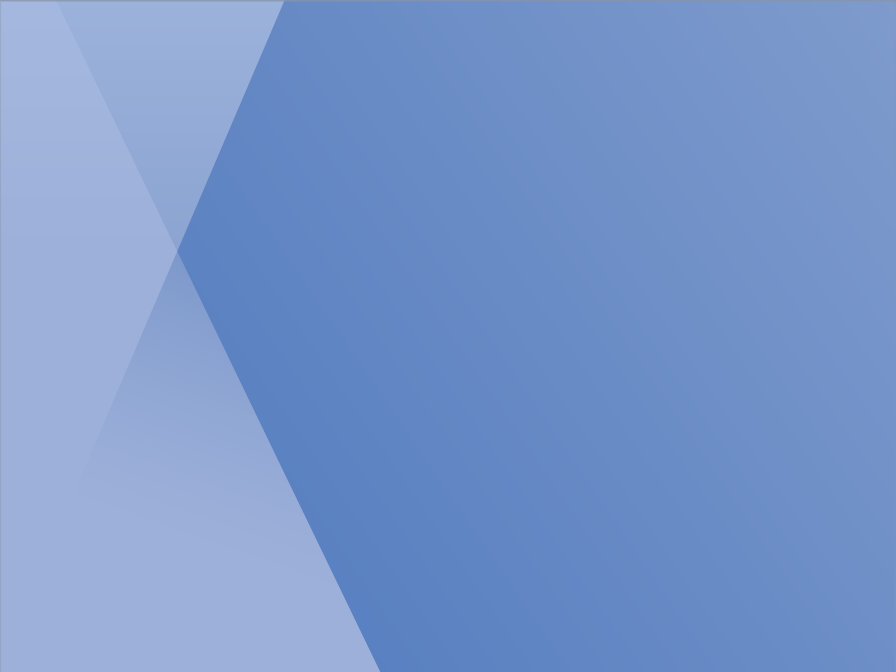
Give the GLSL for this background, as a WebGL 1 fragment shader.

```glsl
precision mediump float;
// Blue diagonal gradient with two pale translucent panels crossing at the left.

uniform vec2 u_resolution;

#define ASPECT 1.33333
#define FALLING_EDGE vec2(0.0833, 0.4826)   // x at the top, x change per unit down
#define RISING_EDGE vec2(0.4236, -0.4275)
#define FADE_RANGE vec2(0.27, 0.71)         // start and end of the lower wedge fade
#define FADE_TILT 0.35
#define FRAME_WIDTH 0.0022
#define DEEP_BLUE vec3(0.350, 0.503, 0.755)
#define SOFT_BLUE vec3(0.520, 0.623, 0.808)
#define PALE_BLUE vec3(0.615, 0.690, 0.853)
#define PALE_TOP vec3(0.642, 0.718, 0.870)
#define WEDGE_BLUE vec3(0.480, 0.592, 0.790)
#define FRAME_GREY vec3(0.530, 0.580, 0.660)

// Coverage of the half plane left of a slanted edge, smoothed over one pixel.
float leftOf(vec2 p, vec2 edge, float pixel) {
  float dist = (p.x - edge.x - edge.y * p.y) / length(vec2(1.0, edge.y));
  return 1.0 - smoothstep(-0.6 * pixel, 0.6 * pixel, dist);
}

void main() {
  // Canvas heights from the top left corner, y pointing down.
  vec2 uv = gl_FragCoord.xy / u_resolution;
  vec2 p = vec2(uv.x * ASPECT, 1.0 - uv.y);
  float pixel = 1.0 / u_resolution.y;

  float inFalling = leftOf(p, FALLING_EDGE, pixel);
  float inRising = leftOf(p, RISING_EDGE, pixel);

  // Diagonal background, lightest at the top right.
  float slope = 0.6 * (p.x - 0.566) + 0.41 * uv.y;
  vec3 background = mix(DEEP_BLUE, SOFT_BLUE, clamp(slope, -0.05, 1.0));

  // Shared pale panel, a little brighter towards the top.
  vec3 pale = mix(PALE_TOP, PALE_BLUE, smoothstep(0.0, 0.42, p.y));

  // Upper wedge darkens down to the crossing.
  vec3 upper = mix(vec3(0.610, 0.698, 0.860), vec3(0.545, 0.642, 0.818),
                   clamp(p.y / 0.374, 0.0, 1.0));

  // Lower wedge dissolves into the pale panel.
  float fade = (p.y - FADE_TILT * p.x - FADE_RANGE.x) / (FADE_RANGE.y - FADE_RANGE.x);
  fade = clamp(fade, 0.0, 1.0);
  vec3 lower = mix(WEDGE_BLUE, pale, fade * (1.5 - 0.5 * fade));

  // Blend the four regions cut by the two edges.
  vec3 rightSide = mix(background, upper, inRising);
  vec3 leftSide = mix(lower, pale, inRising);
  vec3 color = mix(rightSide, leftSide, inFalling);

  // Hairline frame, strongest along the top.
  float top = 1.0 - smoothstep(0.5, 1.5, p.y / FRAME_WIDTH);
  float side = 1.0 - smoothstep(0.3, 1.2, min(p.x, ASPECT - p.x) / FRAME_WIDTH);
  color = mix(color, FRAME_GREY, max(0.75 * top, 0.4 * side));

  gl_FragColor = vec4(color, 1.0);
}
```
